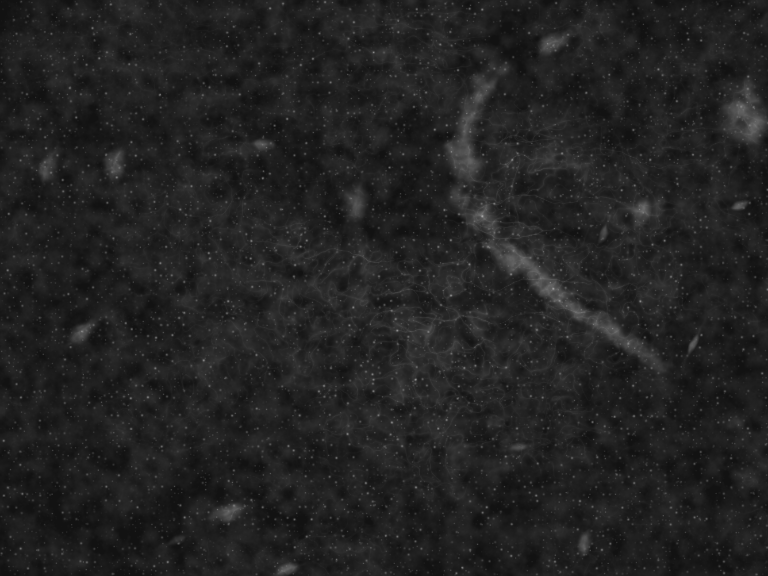
Write a Shadertoy shader that draws this texture.

```glsl
// Dim grey fluorescence micrograph: mottled tissue, a fine fibre web and glowing clumps.

float hash(vec2 p) {
    return fract(sin(dot(p, vec2(127.1, 311.7))) * 43758.5453);
}

float noise(vec2 p) {
    vec2 i = floor(p), f = fract(p);
    f = f * f * (3.0 - 2.0 * f);
    return mix(mix(hash(i), hash(i + vec2(1, 0)), f.x),
               mix(hash(i + vec2(0, 1)), hash(i + vec2(1, 1)), f.x), f.y);
}

float fbm(vec2 p) {
    float sum = 0.0, amp = 0.53;
    for (int i = 0; i < 4; i++) {
        sum += amp * noise(p);
        p = mat2(1.6, 1.2, -1.2, 1.6) * p + 7.3;
        amp *= 0.5;
    }
    return sum;
}

// Thin bright lines along the mid level of a noise field
float ridge(vec2 p, float sharpness) {
    float n = 0.7 * noise(p) + 0.3 * noise(p * 2.1 + 5.0);
    return pow(1.0 - abs(2.0 * n - 1.0), sharpness);
}

// Small soft dots, few of them bright
float specks(vec2 p) {
    vec2 cell = floor(p);
    vec2 centre = 0.25 + 0.5 * vec2(hash(cell), hash(cell + 31.7));
    float glow = pow(hash(cell + 63.1), 9.0);
    vec2 d = fract(p) - centre;
    return glow * exp(-dot(d, d) * 28.0);
}

// Scattered cell bodies, each with a faint slanting process
float cells(vec2 p) {
    float sum = 0.0;
    for (int i = 0; i < 15; i++) {
        vec2 id = vec2(float(i), 4.7);
        vec2 d = p - vec2(1.33 * hash(id), 0.95 * hash(id + 11.3));
        float angle = 1.3 * hash(id + 23.9);
        d = mat2(cos(angle), -sin(angle), sin(angle), cos(angle)) * d;
        float size = 0.008 + 0.016 * pow(hash(id + 37.1), 2.0);
        float body = 1.0 - smoothstep(0.4, 1.3, length(d / vec2(1.5, 0.8)) / size);
        float tail = exp(-abs(d.x) * 35.0 - pow(d.y / 0.0028, 2.0));
        sum += (0.5 + 0.5 * hash(id + 51.7)) * (body + 0.35 * tail);
    }
    return sum;
}

void mainImage(out vec4 fragColor, in vec2 fragCoord) {
    vec2 p = fragCoord / iResolution.y;
    vec2 warp = vec2(fbm(p * 14.0), fbm(p * 14.0 + 40.0)) - 0.5;
    vec2 q = p + 0.05 * warp;

    // Mottled ground with fine grain
    float grain = fbm(p * 42.0);
    float patches = fbm(p * 8.0 + 3.0);
    float value = 0.015 + 0.155 * grain + 0.045 * patches;

    // Curved tissue band, with an outer haze that feeds the web
    float bend = q.y - 0.74;
    float across = q.x - 0.8 - 2.6 * bend * bend;
    float along = smoothstep(0.33, 0.42, q.y) * (1.0 - smoothstep(0.86, 0.91, q.y));
    float clumpy = smoothstep(0.38, 0.6, fbm(p * 13.0 + 9.0));
    float band = along * clumpy * (1.0 - smoothstep(0.008, 0.036, abs(across)));

    // Two patches at the right edge
    float upper = 1.0 - smoothstep(0.02, 0.05, length((q - vec2(1.29, 0.8)) * vec2(1.0, 0.8)));
    float lower = 1.0 - smoothstep(0.01, 0.045, length((q - vec2(1.29, 0.22)) * vec2(1.2, 0.4)));
    float tissue = max(band, max(upper, 0.5 * lower * clumpy));

    // Fibre web, densest around the middle
    vec2 m = (q - vec2(0.8, 0.52)) / vec2(0.45, 0.38);
    float density = 0.25 + 0.75 * exp(-dot(m, m));
    density *= smoothstep(0.25, 0.65, patches);
    float web = ridge(q * 34.0, 10.0) + 0.6 * ridge(q * 63.0 + 17.0, 7.0);
    float strands = ridge(q * vec2(9.0, 30.0) + 2.0, 22.0) * smoothstep(0.45, 0.7, noise(p * 11.0));
    value += density * (0.075 * web + 0.09 * strands);

    // Glowing clumps, cells and dots
    float texture_ = 0.35 + 0.8 * grain + 0.3 * ridge(q * 50.0, 5.0);
    value += 0.23 * tissue * texture_;
    value += 0.24 * cells(p + 0.025 * warp) * texture_;
    value += 0.35 * specks(p * 95.0) + 0.22 * specks(p * 150.0 + 8.0);

    // Dimmer corners
    vec2 c = p - vec2(0.67, 0.5);
    value *= 1.04 - 0.22 * dot(c, c);
    fragColor = vec4(vec3(max(value, 0.07)), 1.0);
}
```
